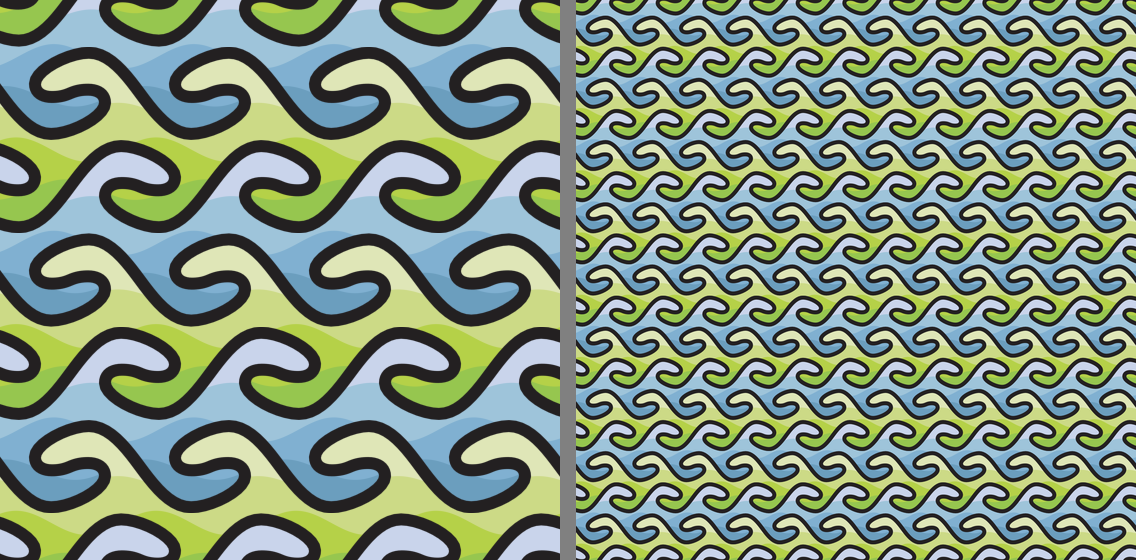
Left, the tile; right, the same tile 3 across and 3 down.
Write a Shadertoy shader that draws this pattern.

```glsl
const float TAU = 6.2831853;
const float COLUMNS = 4.0;             // waves across
const float ROWS = 6.0;                // wave lines down, alternately mirrored
const float ROW_STEP = COLUMNS / ROWS; // lengths are in column widths
const float LINE_HALF_WIDTH = 0.0428;
const int CURVES = 4;
const int STEPS = 10;
const vec3 INK = vec3(0.137, 0.125, 0.130);

// Half of one wave as chained cubic Beziers; a half turn gives the rest.
const vec2 WAVE[13] = vec2[13](
    vec2(0.0, 0.0),
    vec2(0.104, -0.141), vec2(0.219, -0.290), vec2(0.365, -0.290),
    vec2(0.510, -0.290), vec2(0.750, -0.167), vec2(0.750, -0.068),
    vec2(0.750, -0.005), vec2(0.698, 0.026), vec2(0.630, 0.026),
    vec2(0.578, 0.026), vec2(0.542, 0.018), vec2(0.500, 0.0));

// Bands of each family, from top to bottom.
const vec3 GREENS[4] = vec3[4](
    vec3(0.875, 0.902, 0.718), vec3(0.800, 0.855, 0.525),
    vec3(0.710, 0.820, 0.282), vec3(0.590, 0.775, 0.310));
const vec3 BLUES[4] = vec3[4](
    vec3(0.790, 0.832, 0.922), vec3(0.620, 0.768, 0.855),
    vec3(0.500, 0.692, 0.820), vec3(0.420, 0.618, 0.745));

// Band edges: mean depth, wave height, crest position.
const vec3 EDGES[3] = vec3[3](
    vec3(0.130, 0.0625, -0.156),
    vec3(0.401, 0.086, 0.115),
    vec3(0.688, 0.073, 0.464));

vec2 bezier(int curve, float t) {
    int i = curve * 3;
    float s = 1.0 - t;
    return s * s * s * WAVE[i] + 3.0 * s * s * t * WAVE[i + 1]
         + 3.0 * s * t * t * WAVE[i + 2] + t * t * t * WAVE[i + 3];
}

// Keeps the copy of p nearest to the segment and returns (distance, side).
vec2 segmentSide(vec2 p, vec2 a, vec2 b) {
    vec2 middle = 0.5 * (a + b);
    vec2 dir = b - a;
    vec2 q = p - middle;
    q.x -= round(q.x);
    float along = clamp(dot(q, dir) / dot(dir, dir), -0.5, 0.5);
    return vec2(length(q - dir * along), sign(dir.x * q.y - dir.y * q.x));
}

// Signed distance to the periodic wave line, positive above it.
float waveDistance(vec2 p) {
    vec2 nearest = vec2(10.0, 1.0);
    vec2 start = WAVE[0];
    for (int curve = 0; curve < CURVES; curve++) {
        for (int i = 1; i <= STEPS; i++) {
            vec2 end = bezier(curve, float(i) / float(STEPS));
            vec2 front = segmentSide(p, start, end);
            vec2 turned = segmentSide(-p, start, end) * vec2(1.0, -1.0);
            if (front.x < nearest.x) nearest = front;
            if (turned.x < nearest.x) nearest = turned;
            start = end;
        }
    }
    return nearest.x * nearest.y;
}

vec3 bandColour(float x, float depth, bool green, float blur) {
    vec3 colour = green ? GREENS[0] : BLUES[0];
    for (int i = 0; i < 3; i++) {
        float edge = EDGES[i].x - EDGES[i].y * cos(TAU * (x - EDGES[i].z));
        vec3 next = green ? GREENS[i + 1] : BLUES[i + 1];
        colour = mix(colour, next, smoothstep(-blur, blur, depth - edge));
    }
    return colour;
}

void mainImage(out vec4 fragColor, in vec2 fragCoord) {
    vec2 p = fragCoord / iResolution.xy * vec2(COLUMNS, ROWS);
    float blur = 0.75 * COLUMNS / min(iResolution.x, iResolution.y);

    // Row frame: even rows are mirrored and shifted by half a wave
    float row = round(p.y);
    bool oddRow = mod(row, 2.0) > 0.5;
    vec2 local = vec2(oddRow ? p.x : 0.5 - p.x, (p.y - row) * ROW_STEP);
    float d = waveDistance(local);

    // Above the line, the bands belong to the next row up
    bool above = d > 0.0;
    float x = above ? 0.5 - local.x : local.x;
    float depth = (above ? ROW_STEP : 0.0) - local.y;
    vec3 colour = bandColour(x, depth, oddRow != above, blur);

    // Outline
    float ink = 1.0 - smoothstep(-blur, blur, abs(d) - LINE_HALF_WIDTH);
    fragColor = vec4(mix(colour, INK, ink), 1.0);
}
```
